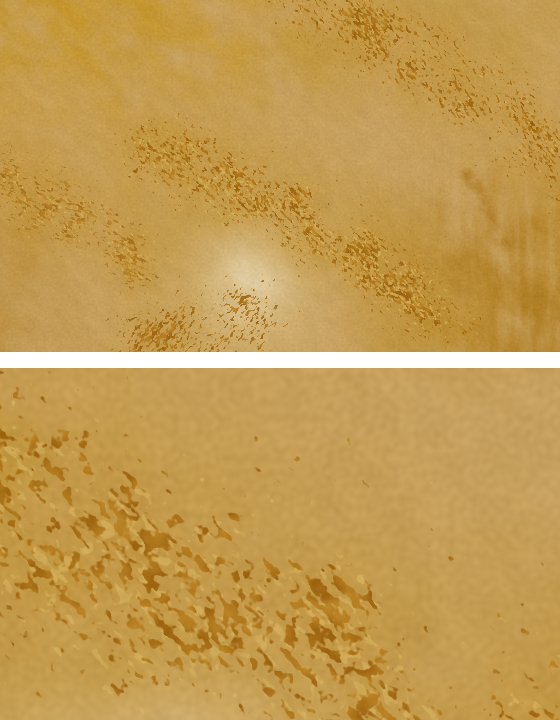
Top, the full canvas; bottom, a detail of the centre.
Write a Shadertoy shader that draws this texture.

```glsl
// Ochre plaster wall: a cloudy sand-coloured glaze with a pale sheen, crossed by
// diagonal bands of ragged darker flakes. Gradient noise is thresholded by each
// band's density, so flakes crowd at the centre line and thin out at its rim.

vec2 hashGradient(vec2 cell) {
    vec2 h = vec2(dot(cell, vec2(127.1, 311.7)), dot(cell, vec2(269.5, 183.3)));
    return 2.0 * fract(sin(h) * 43758.55) - 1.0;
}

float gradientNoise(vec2 p) {
    vec2 i = floor(p), f = fract(p);
    vec2 u = f * f * f * (f * (f * 6.0 - 15.0) + 10.0);
    vec2 e = vec2(0.0, 1.0);
    float low = mix(dot(hashGradient(i), f), dot(hashGradient(i + e.yx), f - e.yx), u.x);
    float high = mix(dot(hashGradient(i + e), f - e), dot(hashGradient(i + 1.0), f - 1.0), u.x);
    return mix(low, high, u.y);
}

float fbm(vec2 p) {
    float sum = 0.0, amplitude = 0.6;
    for (int i = 0; i < 5; i++) {
        sum += amplitude * gradientNoise(p);
        p = mat2(1.6, 1.2, -1.2, 1.6) * p + 7.3;
        amplitude *= 0.5;
    }
    return sum;
}

vec2 rotate(vec2 p, float angle) {
    float c = cos(angle), s = sin(angle);
    return vec2(c * p.x + s * p.y, c * p.y - s * p.x);
}

float segmentDistance(vec2 p, vec2 a, vec2 b) {
    vec2 ab = b - a;
    return length(p - a - ab * clamp(dot(p - a, ab) / dot(ab, ab), 0.0, 1.0));
}

// Soft density around a bent line a-b-c
float bandDensity(vec2 p, vec2 a, vec2 b, vec2 c, float width) {
    float d = min(segmentDistance(p, a, b), segmentDistance(p, b, c)) / width;
    return exp(-d * d);
}

// Ragged flakes stretched along an angle, crowded where density is high
float flakes(vec2 p, float density, float angle) {
    vec2 q = rotate(p, angle) + 0.006 * gradientNoise(p * 60.0);
    float n = gradientNoise(q * vec2(52.0, 108.0))
            + 0.6 * gradientNoise(q * vec2(100.0, 180.0) + 31.0)
            + 0.3 * gradientNoise(p * 220.0);
    float threshold = mix(0.85, -0.08, density);
    return smoothstep(threshold, threshold + 0.2, n);
}

void mainImage(out vec4 fragColor, in vec2 fragCoord) {
    vec2 p = fragCoord / iResolution.y;
    float cloud = fbm(p * 2.6 + 4.0);
    float wisps = fbm(rotate(p, -0.5) * vec2(6.0, 9.0));

    // Cloudy glaze
    vec3 color = mix(vec3(0.78, 0.63, 0.38), vec3(0.76, 0.605, 0.305),
                     smoothstep(-0.2, 0.3, cloud + 0.5 * wisps));
    float yellowCorner = smoothstep(0.95, 0.1, length((p - vec2(0.2, 1.05)) * vec2(0.9, 1.3)));
    color = mix(color, vec3(0.77, 0.59, 0.18), yellowCorner * clamp(0.55 + 1.8 * wisps, 0.0, 1.0));
    float leftShade = smoothstep(0.35, 0.0, p.x) * smoothstep(0.75, 0.2, p.y);
    color = mix(color, vec3(0.72, 0.54, 0.22), leftShade * clamp(0.5 + wisps, 0.0, 0.8));

    // Darker brushed corner with upright streaks and a broken slanted stroke
    float streaks = fbm(p * vec2(22.0, 5.0) + 9.0);
    float corner = smoothstep(0.98, 1.45, p.x) * smoothstep(0.75, 0.3, p.y);
    color = mix(color, vec3(0.69, 0.50, 0.15),
                corner * clamp(0.6 + 1.2 * streaks + cloud + wisps, 0.0, 1.0));
    float stroke = segmentDistance(p + 0.05 * wisps, vec2(1.33, 0.51), vec2(1.45, 0.30));
    color = mix(color, vec3(0.65, 0.44, 0.10),
                smoothstep(0.032, 0.0, stroke) * clamp(0.5 + 1.6 * fbm(p * 18.0), 0.0, 0.8));

    // Pale sheen: a broad veil and a bright core
    vec2 toSheen = (p - vec2(0.71, 0.18)) * vec2(1.0, 0.85);
    float r2 = dot(toSheen, toSheen);
    color = mix(color, vec3(0.82, 0.71, 0.48), 0.8 * exp(-r2 / 0.038));
    color = mix(color, vec3(0.91, 0.85, 0.73), exp(-r2 / 0.011) * (0.85 + 0.6 * wisps));

    // Band densities, with wandering edges and clumps
    vec2 w = p + 0.08 * vec2(cloud, wisps);
    float clump = clamp(0.9 + 1.0 * fbm(p * 9.0 + 17.0), 0.5, 1.15);
    float upper = bandDensity(w, vec2(0.86, 1.03), vec2(1.25, 0.80), vec2(1.60, 0.53), 0.165);
    float middle = bandDensity(w, vec2(0.45, 0.56), vec2(0.78, 0.44), vec2(1.24, 0.12), 0.145);
    float left = bandDensity(w, vec2(-0.05, 0.52), vec2(0.15, 0.41), vec2(0.38, 0.27), 0.13);
    float lower = bandDensity(w, vec2(0.42, 0.04), vec2(0.56, 0.06), vec2(0.70, 0.10), 0.145);

    // Yellow stain and light flecks inside the bands
    float stain = max(max(upper * 0.75, middle), max(left * 0.9, lower * 0.5)) * clump;
    color = mix(color, vec3(0.75, 0.57, 0.20), 0.6 * stain);
    float flecks = flakes(p + 3.7, 0.9 * stain, -0.9);
    color = mix(color, vec3(0.84, 0.70, 0.37), 0.65 * flecks);

    // Dark flakes, each band leaning its own way
    float upperFlakes = flakes(p, 0.95 * upper * clump, -0.95);
    float middleFlakes = flakes(p + 5.0, middle * clump, -0.8);
    float leftFlakes = 0.75 * flakes(p + 11.0, left * clump, -0.55);
    float lowerFlakes = flakes(p + 19.0, lower * clump, 0.8);
    float flakeMask = max(max(upperFlakes, middleFlakes), max(leftFlakes, lowerFlakes));
    vec3 flakeColor = mix(vec3(0.71, 0.49, 0.12), vec3(0.61, 0.38, 0.05),
                          smoothstep(-0.25, 0.3, gradientNoise(p * 40.0)));
    color = mix(color, flakeColor, 0.92 * flakeMask);

    // Fine plaster grain and faint trowel marks
    color += 0.04 * gradientNoise(p * 130.0) + 0.04 * fbm(rotate(p, -0.8) * vec2(16.0, 30.0));
    fragColor = vec4(color, 1.0);
}
```
